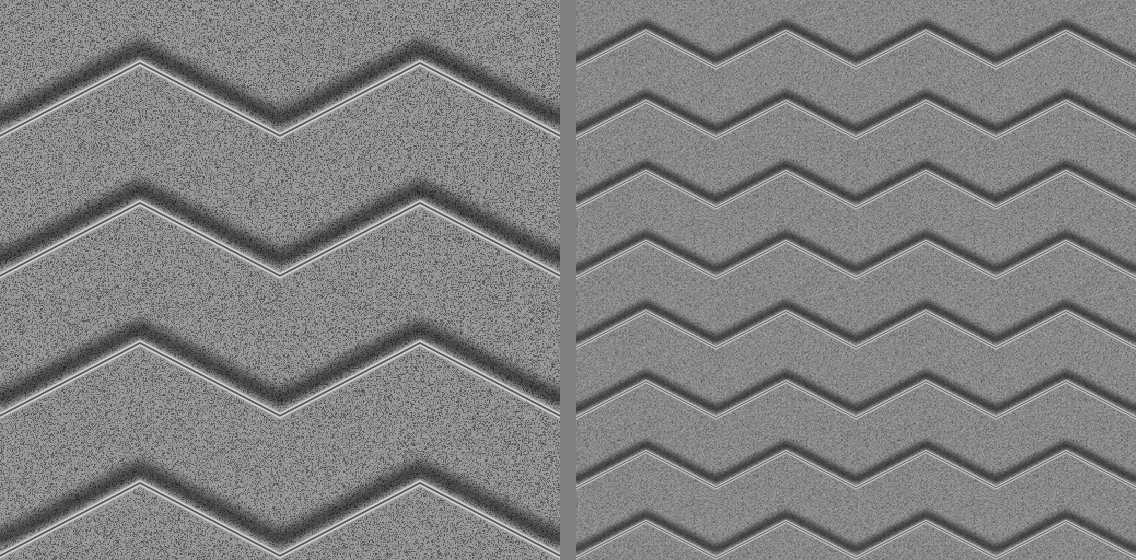
Left, the tile; right, the same tile 2 across and 2 down.
Write a Shadertoy shader that draws this pattern.

```glsl
// Grainy grey chevron bands with soft shadows above twin bright edge lines.
#define REPEATS_X 2.0
#define REPEATS_Y 4.0
#define RISE 0.130
#define VALLEY_Y 0.0075
#define LINE_OFFSET 0.0031
#define LINE_HALF_WIDTH 0.0015
#define SHADOW_DEPTH 0.50
#define SHADOW_ROUNDING 0.99
#define GRAIN_CELLS 512.0
#define GRAIN_DEPTH 0.33
#define BASE_GREY 0.62
#define LINE_GREY 0.82

const float PI = 3.14159;

// Integer hash of a grid cell, from 0 to 1
float hash(uvec2 cell) {
    uint h = cell.x * 1597334677u ^ cell.y * 3812015801u;
    h = (h ^ (h >> 16)) * 2146121005u;
    h = (h ^ (h >> 15)) * 2221713035u;
    h ^= h >> 16;
    return float(h & 65535u) / 65535.0;
}

// Triangle wave: 0 in the valleys, 1 on the peaks
float zigzag(float x) {
    return 1.0 - abs(2.0 * fract(x * REPEATS_X) - 1.0);
}

// The same wave with rounded corners
float roundedZigzag(float x) {
    return acos(SHADOW_ROUNDING * cos(2.0 * PI * REPEATS_X * x)) / PI;
}

// Signed distance to the nearest chevron, positive above it
float chevronDistance(float y, float wave) {
    float rise = y - VALLEY_Y - RISE * wave;
    float nearest = (fract(rise * REPEATS_Y + 0.5) - 0.5) / REPEATS_Y;
    float slope = 2.0 * RISE * REPEATS_X;
    return nearest / sqrt(1.0 + slope * slope);
}

void mainImage(out vec4 fragColor, in vec2 fragCoord) {
    vec2 uv = fragCoord / iResolution.xy;
    float pixel = 1.0 / min(iResolution.x, iResolution.y);

    // Speckled surface, mostly light with sparse dark grains
    vec2 cell = mod(floor(uv * GRAIN_CELLS), GRAIN_CELLS);
    float grain = pow(hash(uvec2(cell)), 2.6);
    float grey = BASE_GREY - GRAIN_DEPTH * grain;

    // Soft shadow band above each chevron
    float above = chevronDistance(uv.y, roundedZigzag(uv.x));
    float shadow = smoothstep(0.003, 0.021, above)
                 * (1.0 - smoothstep(0.024, 0.056, above));
    grey *= 1.0 - SHADOW_DEPTH * shadow;

    // Faint glow, dark groove and twin bright lines
    float d = abs(chevronDistance(uv.y, zigzag(uv.x)));
    grey = mix(grey, 0.66, 0.7 * (1.0 - smoothstep(0.004, 0.010, d)));
    float groove = 1.0 - smoothstep(LINE_OFFSET - pixel, LINE_OFFSET + pixel, d);
    grey = mix(grey, 0.34, groove);
    float edge = abs(d - LINE_OFFSET) - LINE_HALF_WIDTH;
    grey = mix(grey, LINE_GREY, 1.0 - smoothstep(-0.6 * pixel, 0.6 * pixel, edge));

    fragColor = vec4(vec3(grey), 1.0);
}
```
